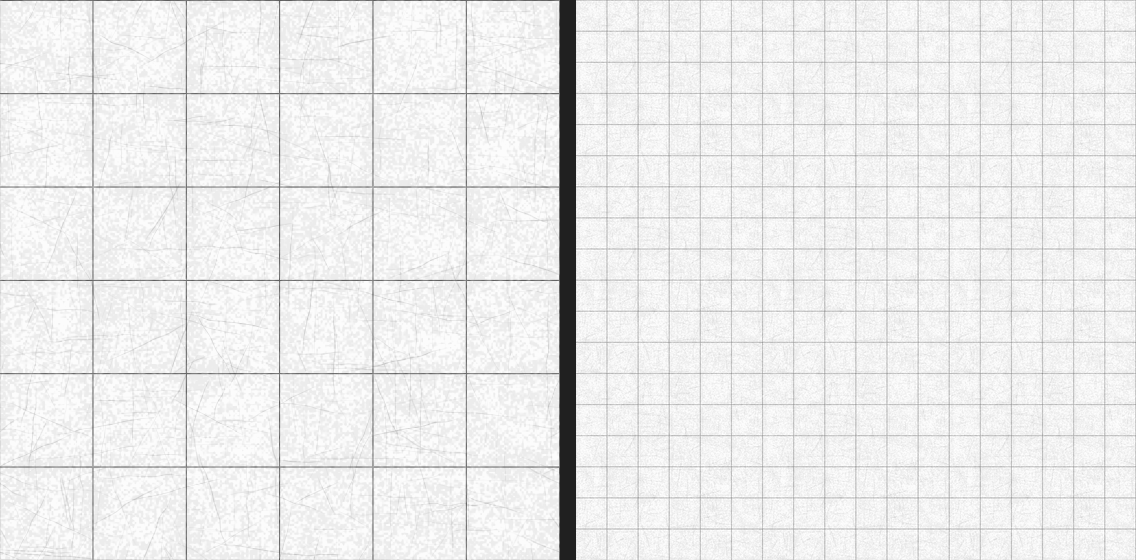
Left: one tile. Right: repeated 3 by 3.
Reproduce this pattern procedurally as a Shadertoy shader.

```glsl
// Worn white square tiles, six by six, with thin dark joints.
// Wrapped value noise gives the grain and blotches; layers of jittered,
// tapered segments on a wrapped lattice give the fine crossing scratches.

const float TILES = 6.0;
const float SCRATCH_CELLS = 8.0;
const int SCRATCH_LAYERS = 10;
const float JOINT_WIDTH = 0.0017;
const float JOINT_SHIFT = 0.00065;
const vec3 JOINT_COLOR = vec3(0.25);
const vec3 PAPER_LIGHT = vec3(0.99);
const vec3 PAPER_GREY = vec3(0.925);
const vec3 SCRATCH_COLOR = vec3(0.62);

// Integer hash giving two values from 0 to 1
vec2 hash2(vec2 cell, float seed) {
    uvec2 v = uvec2(ivec2(cell) + ivec2(int(seed) * 57, int(seed) * 131));
    v = v * 1664525u + 1013904223u;
    v.x += v.y * 1664525u;
    v.y += v.x * 1664525u;
    v ^= v >> 16u;
    v.x += v.y * 1664525u;
    v.y += v.x * 1664525u;
    v ^= v >> 16u;
    return vec2(v & 65535u) / 65535.0;
}

// Value noise that wraps after a whole number of cells
float wrapNoise(vec2 uv, vec2 cells, float seed) {
    vec2 p = uv * cells;
    vec2 i = floor(p);
    vec2 f = fract(p);
    f = f * f * (3.0 - 2.0 * f);
    vec2 lo = mod(i, cells);
    vec2 hi = mod(i + 1.0, cells);
    float a = hash2(lo, seed).x;
    float b = hash2(vec2(hi.x, lo.y), seed).x;
    float c = hash2(vec2(lo.x, hi.y), seed).x;
    float d = hash2(hi, seed).x;
    return mix(mix(a, b, f.x), mix(c, d, f.x), f.y);
}

// Share of a pixel covered by a stroke at distance d from its centre
float strokeCoverage(float d, float width, float pixel) {
    float near = max(d - 0.5 * pixel, -0.5 * width);
    float far = min(d + 0.5 * pixel, 0.5 * width);
    return clamp((far - near) / pixel, 0.0, 1.0);
}

// One layer of nearly axis-aligned scratches
float scratchLayer(vec2 uv, float seed, bool upright, float pixel) {
    vec2 p = uv * SCRATCH_CELLS;
    vec2 home = floor(p);
    float clean = 1.0;
    for (int y = -1; y <= 1; y++) {
        for (int x = -1; x <= 1; x++) {
            vec2 cell = home + vec2(x, y);
            vec2 id = mod(cell, SCRATCH_CELLS);
            vec2 shape = hash2(id, seed + 20.0);
            vec2 look = hash2(id, seed + 40.0);
            vec2 q = p - cell - hash2(id, seed);
            if (upright) q = q.yx;
            float lean = 2.0 * shape.x - 1.0;
            float angle = 0.55 * lean * abs(lean);
            vec2 dir = vec2(cos(angle), sin(angle));
            float along = dot(q, dir);
            float across = dot(q, vec2(-dir.y, dir.x));
            float reach = mix(0.3, 0.95, shape.y);
            float taper = 1.0 - smoothstep(0.35, 1.0, abs(along) / reach);
            float width = mix(0.008, 0.017, look.x);
            float ink = mix(0.12, 0.5, look.y * look.y);
            clean *= 1.0 - ink * taper * strokeCoverage(abs(across), width, pixel);
        }
    }
    return 1.0 - clean;
}

// All scratches, alternating between the two directions
float scratches(vec2 uv, float pixel) {
    vec2 wobble = vec2(wrapNoise(uv, vec2(40.0), 81.0), wrapNoise(uv, vec2(40.0), 82.0));
    vec2 bent = uv + 0.005 * (wobble - 0.5);
    float clean = 1.0;
    for (int i = 0; i < SCRATCH_LAYERS; i++) {
        clean *= 1.0 - scratchLayer(bent, float(i + 1), i % 2 == 1, pixel * SCRATCH_CELLS);
    }
    return 1.0 - clean;
}

// Distance to the nearest joint on each axis, in canvas units
vec2 jointDistance(vec2 uv) {
    vec2 p = (uv + JOINT_SHIFT) * TILES;
    return abs(fract(p + 0.5) - 0.5) / TILES;
}

void mainImage(out vec4 fragColor, in vec2 fragCoord) {
    vec2 uv = fragCoord / iResolution.xy;
    float pixel = 1.0 / iResolution.y;
    vec2 joint = jointDistance(uv);

    // Speckled paper, greyer in blotches and beside the joints
    float grain = wrapNoise(uv, vec2(256.0), 91.0);
    float blotch = mix(wrapNoise(uv, vec2(18.0), 92.0), wrapNoise(uv, vec2(48.0), 93.0), 0.4);
    float edge = 1.0 - smoothstep(0.0, 0.028, min(joint.x, joint.y));
    float grey = smoothstep(0.2, 0.8, grain + 0.5 * (blotch - 0.5) + 0.2 * edge - 0.05);
    vec3 color = mix(PAPER_LIGHT, PAPER_GREY, grey);

    // Scratches broken up by the grain
    float wear = scratches(uv, pixel) * mix(0.45, 1.0, grain);
    color = mix(color, SCRATCH_COLOR, wear);

    // Joints with slightly uneven ink
    float lineX = strokeCoverage(joint.x, JOINT_WIDTH, pixel) * mix(0.7, 1.0, wrapNoise(uv, vec2(6.0, 160.0), 94.0));
    float lineY = strokeCoverage(joint.y, JOINT_WIDTH, pixel) * mix(0.7, 1.0, wrapNoise(uv, vec2(160.0, 6.0), 95.0));
    color = mix(color, JOINT_COLOR, max(lineX, lineY));

    fragColor = vec4(color, 1.0);
}
```
